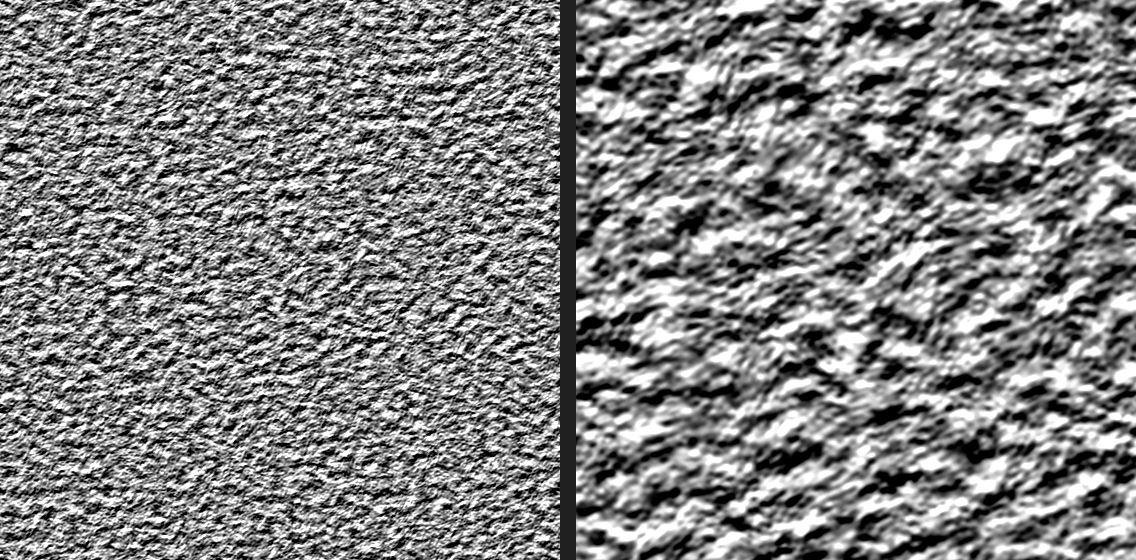
Left, the full canvas; right, a detail of the centre.
Write a three.js fragment shader that draws this texture.

```glsl
// Rough grey stone grain under hard raking light.
// A slightly warped height field of three gradient-noise octaves is embossed:
// its slope towards the light sets the grey level, and hollows are darkened.

varying vec2 vUv;

const int OCTAVES = 3;
const vec2 COARSE_CELLS = vec2(46.0, 52.0); // cells across and up the canvas
const float LACUNARITY = 1.95;
const float FIRST_TILT = 0.06;              // radians, rising to the right
const float TILT_STEP = 0.2;                // finer grain leans more
const float LIGHT_TILT = 0.29;
const float EMBOSS_STEP = 0.002;
const float WARP_CELLS = 16.0;
const float WARP_AMOUNT = 0.007;
const float SLOPE_CONTRAST = 0.0072;
const float HOLLOW_CONTRAST = 0.6;
const float MID_GREY = 0.518;

// Random vector with both components in -1..1
vec2 hashGradient(vec2 cell) {
  vec3 h = fract(cell.xyx * vec3(0.1031, 0.1030, 0.0973));
  h += dot(h, h.yzx + 33.33);
  return 2.0 * fract((h.xx + h.yz) * h.zy) - 1.0;
}

// Slope contribution of one lattice corner
float cornerRamp(vec2 cell, vec2 local, vec2 corner) {
  return dot(hashGradient(cell + corner), local - corner);
}

float gradientNoise(vec2 p) {
  vec2 cell = floor(p);
  vec2 local = p - cell;
  vec2 fade = local * local * local * (local * (local * 6.0 - 15.0) + 10.0);
  float bottom = mix(cornerRamp(cell, local, vec2(0.0, 0.0)),
                     cornerRamp(cell, local, vec2(1.0, 0.0)), fade.x);
  float top = mix(cornerRamp(cell, local, vec2(0.0, 1.0)),
                  cornerRamp(cell, local, vec2(1.0, 1.0)), fade.x);
  return mix(bottom, top, fade.y);
}

// Coordinates along and across a direction tilted by the angle
vec2 tiltFrame(vec2 p, float angle) {
  float c = cos(angle);
  float s = sin(angle);
  return vec2(c * p.x + s * p.y, c * p.y - s * p.x);
}

// Uneven bending that varies the size and direction of the grain
vec2 warp(vec2 p, float cells, float amount) {
  vec2 q = p * cells;
  return p + amount * vec2(gradientNoise(q + 31.7), gradientNoise(q + 83.2));
}

// Amplitude falls as frequency rises, so every octave is equally steep
float grainHeight(vec2 p, vec2 cells) {
  float height = 0.0;
  float amplitude = 1.0;
  float tilt = FIRST_TILT;
  for (int i = 0; i < OCTAVES; i++) {
    vec2 offset = vec2(137.3, 211.7) * float(i + 1);
    height += amplitude * gradientNoise(tiltFrame(p, tilt) * cells + offset);
    cells *= LACUNARITY;
    amplitude /= LACUNARITY;
    tilt += TILT_STEP;
  }
  return height;
}

// Grey offset from the slope along the light and from the mean height
float relief(vec2 p, vec2 lightDir, float stepSize) {
  vec2 halfStep = 0.5 * stepSize * lightDir;
  float ahead = grainHeight(p + halfStep, COARSE_CELLS);
  float behind = grainHeight(p - halfStep, COARSE_CELLS);
  float slope = (behind - ahead) / stepSize;
  return SLOPE_CONTRAST * slope + HOLLOW_CONTRAST * 0.5 * (ahead + behind);
}

void main() {
  vec2 lightDir = vec2(-sin(LIGHT_TILT), cos(LIGHT_TILT));
  vec2 grainPoint = warp(vUv, WARP_CELLS, WARP_AMOUNT);
  float shade = relief(grainPoint, lightDir, EMBOSS_STEP);
  float grey = clamp(MID_GREY + shade, 0.0, 1.0);
  gl_FragColor = vec4(vec3(grey), 1.0);
}
```
